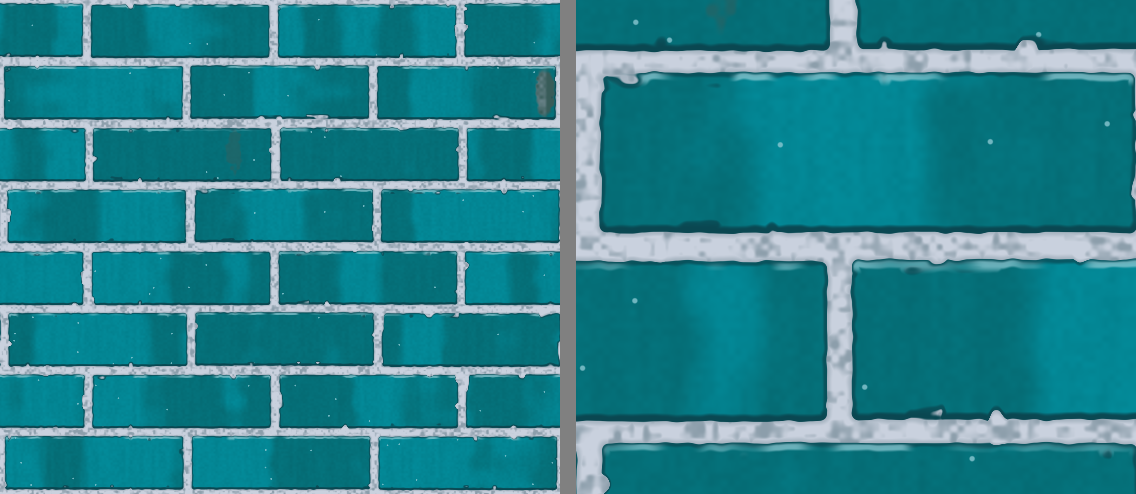
Left: the whole. Right: its middle third, enlarged.
A WebGL 1 fragment shader for this texture:

```glsl
precision highp float;
// Glazed teal bricks in running bond: 3 across, 8 rows, pale gritty mortar.
// Each brick is a rounded box with a worn edge, vertical glaze bands, specks
// and a dark lower rim. Noise lattices wrap, so the tile has no seam.
uniform vec2 u_resolution;

const vec2 BRICKS = vec2(3.0, 8.0);
const vec3 GLAZE_LIGHT = vec3(0.01, 0.525, 0.58);
const vec3 GLAZE_DARK = vec3(0.02, 0.435, 0.47);
const vec3 RIM_DARK = vec3(0.04, 0.27, 0.31);
const vec3 RIM_LIGHT = vec3(0.54, 0.78, 0.82);
const vec3 MORTAR_LIGHT = vec3(0.79, 0.82, 0.87);
const vec3 MORTAR_DARK = vec3(0.55, 0.62, 0.67);
const vec3 RUST = vec3(0.22, 0.36, 0.35);

float hash(vec2 p) {
  vec3 h = fract(p.xyx * vec3(0.1031, 0.1030, 0.0973));
  h += dot(h, h.yzx + 33.33);
  return fract((h.x + h.y) * h.z);
}

// Value noise whose lattice repeats after 'period' cells.
float noise(vec2 p, vec2 period) {
  vec2 i = floor(p), f = fract(p);
  f = f * f * (3.0 - 2.0 * f);
  vec2 a = mod(i, period), b = mod(i + 1.0, period);
  return mix(mix(hash(a), hash(vec2(b.x, a.y)), f.x),
             mix(hash(vec2(a.x, b.y)), hash(b), f.x), f.y);
}

// Noise over the whole tile with a whole number of cells.
float tileNoise(vec2 uv, vec2 cells) {
  return noise(uv * cells, cells);
}

float roundedBox(vec2 p, vec2 halfSize, float radius) {
  vec2 e = abs(p) - halfSize + radius;
  return length(max(e, 0.0)) + min(max(e.x, e.y), 0.0) - radius;
}

// Small round flecks, at most one in each grid cell.
float specks(vec2 uv, vec2 cells, float density, float radius) {
  vec2 g = uv * cells, id = mod(floor(g), cells);
  vec2 center = 0.3 + 0.4 * vec2(hash(id + 7.0), hash(id + 19.0));
  float dotMask = 1.0 - smoothstep(radius * 0.5, radius, length(fract(g) - center));
  return dotMask * step(1.0 - density, hash(id + 41.0));
}

// Soft elliptical patch with a ragged border.
float patchMask(vec2 p, vec2 radii, float ragged) {
  return 1.0 - smoothstep(0.75, 1.05, length(p / radii) + ragged);
}

float isBrick(vec2 id, vec2 wanted) {
  return 1.0 - step(0.5, distance(id, wanted));
}

vec3 mortarColor(vec2 uv, float d) {
  float grit = 0.55 * tileNoise(uv, vec2(240.0, 212.0))
             + 0.45 * tileNoise(uv, vec2(90.0, 80.0));
  float shade = smoothstep(0.42, 0.85, grit);
  shade = max(shade, 0.55 * (1.0 - smoothstep(0.0, 0.035, d)));
  return mix(MORTAR_LIGHT, MORTAR_DARK, shade);
}

vec3 glazeColor(vec2 uv, vec2 q, vec2 id) {
  float seed = 60.0 * hash(id + 3.0);
  float cloud = tileNoise(uv, vec2(30.0, 32.0));
  float band = noise(vec2(q.x * 1.6 + seed, seed), vec2(64.0));
  band += 0.16 * (cloud - 0.5) + 0.3 * (hash(id + 11.0) - 0.5);
  vec3 color = mix(GLAZE_LIGHT, GLAZE_DARK, smoothstep(0.36, 0.62, band));
  float streak = tileNoise(uv, vec2(150.0, 16.0));
  float grain = tileNoise(uv, vec2(256.0, 226.0));
  color *= 1.0 + 0.05 * (streak - 0.5) + 0.05 * (grain - 0.5);
  return mix(color, RIM_LIGHT, 0.8 * specks(uv, vec2(96.0, 85.0), 0.012, 0.2));
}

void main() {
  vec2 uv = gl_FragCoord.xy / u_resolution;
  float pixel = BRICKS.y / u_resolution.y;

  // Brick layout; lengths below are in row heights.
  vec2 cell = uv * BRICKS;
  float row = floor(cell.y);
  cell.x -= 0.465 * mod(row, 2.0) + 0.025 * hash(vec2(row, 5.0));
  vec2 id = vec2(mod(floor(cell.x), BRICKS.x), row);
  vec2 size = vec2(u_resolution.x / u_resolution.y * BRICKS.y / BRICKS.x, 1.0);
  vec2 q = (fract(cell) - 0.5) * size;
  q += 0.022 * (vec2(hash(id + 23.0), hash(id + 31.0)) - 0.5);

  // Worn outline: fine wobble plus a few larger chips.
  float fine = tileNoise(uv, vec2(150.0, 132.0));
  float chip = smoothstep(0.76, 0.98, tileNoise(uv, vec2(60.0, 56.0)));
  float d = roundedBox(q, vec2(size.x * 0.5 - 0.066, 0.432), 0.04);
  d += 0.016 * (fine - 0.5) + 0.06 * chip;

  // Glaze with one stained brick and one scarred brick end.
  vec3 brick = glazeColor(uv, q, id);
  float stain = patchMask(q - vec2(0.84, 0.08), vec2(0.15, 0.4), 0.5 * (fine - 0.3));
  brick = mix(brick, RUST, 0.45 * stain * isBrick(id, vec2(0.0, 5.0)));
  float scar = patchMask(q - vec2(1.27, 0.0), vec2(0.17, 0.42), 0.3 * (fine - 0.5));
  vec3 scarColor = mix(RUST, MORTAR_DARK, 0.55 * fine * (1.0 - smoothstep(1.26, 1.32, q.x)));
  brick = mix(brick, scarColor, scar * isBrick(id, vec2(2.0, 6.0)));

  // Shadowed rim, heaviest below, and a broken glint along the top.
  float below = 1.0 - smoothstep(-0.41, -0.36, q.y);
  float rimWidth = mix(0.03, 0.058, below);
  float rim = smoothstep(-rimWidth, -0.35 * rimWidth, d);
  brick = mix(brick, RIM_DARK, rim * mix(0.7, 0.95, below));
  float glint = smoothstep(0.35, 0.4, q.y) * (1.0 - smoothstep(0.008, 0.026, abs(d + 0.026)));
  glint *= smoothstep(0.3, 0.75, tileNoise(uv, vec2(48.0, 16.0)));
  brick = mix(brick, RIM_LIGHT, 0.75 * glint);

  float mortarMask = smoothstep(-0.6 * pixel, 0.6 * pixel, d);
  gl_FragColor = vec4(mix(brick, mortarColor(uv, d), mortarMask), 1.0);
}
```
